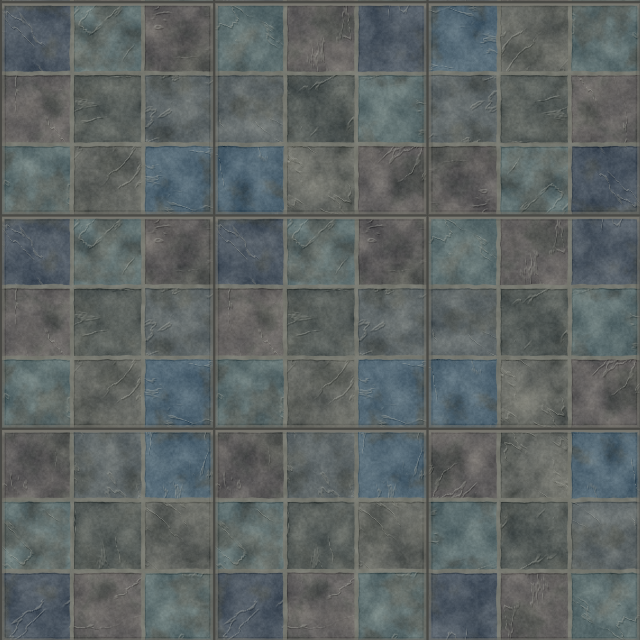
Write a Shadertoy shader that draws this texture.

```glsl
// Slate floor: 3 x 3 panels, each pressed into 3 x 3 stones with raised grout.
// Two panel layouts are laid in quarter turns; value noise gives each stone its
// mottling, thin lit ridges and grain, and roughens the grout edges.

#define PANELS 3.0
#define SEAM_SHIFT vec2(-0.004, 0.010)
#define SEAM_HALF 0.0055
#define LIP_WIDTH 0.017
#define GROUT_HALF 0.0095
#define GROUT_WOBBLE 0.011
#define MOTTLE 0.26
#define RIDGE_WIDTH 0.026
#define RIDGE_LIGHT 0.075
#define GRAIN 0.075

const vec3 GROUT = vec3(0.475, 0.48, 0.445);
const vec3 LIP = vec3(0.435, 0.43, 0.40);
const vec3 SEAM = vec3(0.27, 0.27, 0.255);
const vec3 MOSS = vec3(0.33, 0.345, 0.325);

// Navy, teal, mauve, slate, dark, grey, blue
const vec3 STONES[7] = vec3[7](
    vec3(0.315, 0.355, 0.395), vec3(0.365, 0.430, 0.435),
    vec3(0.395, 0.385, 0.380), vec3(0.375, 0.405, 0.410),
    vec3(0.325, 0.350, 0.340), vec3(0.405, 0.415, 0.395),
    vec3(0.325, 0.405, 0.455));

// Stone kinds of both layouts, rows from the top
const int STONE_KINDS[18] = int[18](
    0, 1, 2,  2, 4, 3,  1, 5, 6,
    1, 2, 0,  3, 4, 1,  6, 5, 2);

// Quarter turns per panel, plus 4 for the second layout; rows from the top
const int LAYING[9] = int[9](0, 4, 2,  0, 0, 4,  1, 1, 6);

float hash(vec2 p) {
    vec3 v = fract(p.xyx * 0.1031);
    v += dot(v, v.yzx + 33.33);
    return fract((v.x + v.y) * v.z);
}

float noise(vec2 p) {
    vec2 i = floor(p), f = fract(p);
    f = f * f * (3.0 - 2.0 * f);
    return mix(mix(hash(i), hash(i + vec2(1, 0)), f.x),
               mix(hash(i + vec2(0, 1)), hash(i + vec2(1, 1)), f.x), f.y);
}

float fbm(vec2 p) {
    float sum = 0.0, amp = 0.5;
    for (int i = 0; i < 5; i++) {
        sum += amp * noise(p);
        p = mat2(1.6, 1.2, -1.2, 1.6) * p + 7.3;
        amp *= 0.5;
    }
    return sum / 0.97;
}

vec2 turned(vec2 v, int quarters) {
    for (int i = 0; i < quarters; i++) v = vec2(v.y, -v.x);
    return v;
}

// Broken, wandering ridges on the stone face
float ridges(vec2 p, vec2 seed) {
    float angle = 6.2832 * hash(seed + 3.0);
    vec2 along = vec2(cos(angle), sin(angle));
    vec2 q = vec2(dot(p, along) * 4.0, dot(p, vec2(-along.y, along.x)) * 11.0);
    float crest = 1.0 - smoothstep(0.0, RIDGE_WIDTH, abs(fbm(q + seed) - 0.5));
    return crest * smoothstep(0.48, 0.68, noise(p * 9.0 + seed * 1.7));
}

// Grout coverage at a point measured from the panel centre
float grout(vec2 c, vec2 wobble, float soft) {
    vec2 gap = abs(abs(c + wobble) - 1.0 / 6.0);
    return 1.0 - smoothstep(GROUT_HALF - soft, GROUT_HALF + soft, min(gap.x, gap.y));
}

void mainImage(out vec4 fragColor, in vec2 fragCoord) {
    vec2 p = mod(fragCoord / iResolution.xy * PANELS + SEAM_SHIFT, PANELS);
    float soft = max(PANELS / iResolution.y * 0.7, 0.002);
    vec2 panel = floor(p);
    vec2 c = p - panel - 0.5;

    // Choose the stone in the turned layout
    int laying = LAYING[int(panel.x) + 3 * (2 - int(panel.y))];
    int turn = laying % 4, variant = laying / 4;
    vec2 s = turned(c, turn);
    vec2 cell = clamp(floor((s + 0.5) * 3.0), 0.0, 2.0);
    int index = int(cell.x) + 3 * (2 - int(cell.y));
    vec3 color = STONES[STONE_KINDS[variant * 9 + index]];
    vec2 seed = 17.0 * vec2(float(index) + 1.0, float(variant) + 2.0);

    // Mottling, mossy stains and grain, with some change from panel to panel
    float cloud = fbm(s * 11.0 + seed);
    float stain = fbm(p * 8.0 + 40.0);
    color = mix(color, MOSS, 0.65 * smoothstep(0.5, 0.75, fbm(s * 8.0 + seed.yx)));
    color += MOTTLE * (cloud - 0.5) * vec3(1.0, 0.95, 0.85);
    color += 0.10 * (stain - 0.5) * vec3(1.0, 0.9, 0.7);
    color += GRAIN * (0.6 * noise(p * 95.0) + 0.4 * noise(p * 190.0) - 0.5);

    // Ridges lit from the upper left
    float ridge = ridges(s, seed);
    vec2 toLight = turned(vec2(-0.003, 0.006), turn);
    color = mix(color, GROUT, 0.35 * ridge);
    color += RIDGE_LIGHT * (ridge - ridges(s + toLight, seed));

    // Uneven grout and the shadow it drops
    vec2 wobble = GROUT_WOBBLE * (vec2(fbm(p * 22.0), fbm(p * 22.0 + 51.0)) - 0.5);
    float line = grout(c, wobble, soft);
    float shadow = grout(c + vec2(-0.004, 0.006), wobble, soft);
    color -= 0.09 * shadow * (1.0 - line);
    color = mix(color, GROUT + 0.12 * (fbm(p * 30.0 + 9.0) - 0.5), 0.92 * line);

    // Panel rim: raised lip, brightest on top, then the dark seam
    float rim = 0.5 - max(abs(c.x), abs(c.y));
    float lip = 1.0 - smoothstep(LIP_WIDTH - soft, LIP_WIDTH + soft, rim + 0.6 * wobble.x);
    float top = smoothstep(0.46, 0.48, c.y);
    color -= 0.05 * (1.0 - smoothstep(0.0, 0.006, abs(rim - LIP_WIDTH - 0.004)));
    color = mix(color, LIP + 0.04 * top, lip * mix(0.55, 0.95, top));
    color = mix(color, SEAM, 0.9 * (1.0 - smoothstep(SEAM_HALF - soft, SEAM_HALF + soft, rim)));
    fragColor = vec4(clamp(color, 0.0, 1.0), 1.0);
}
```
